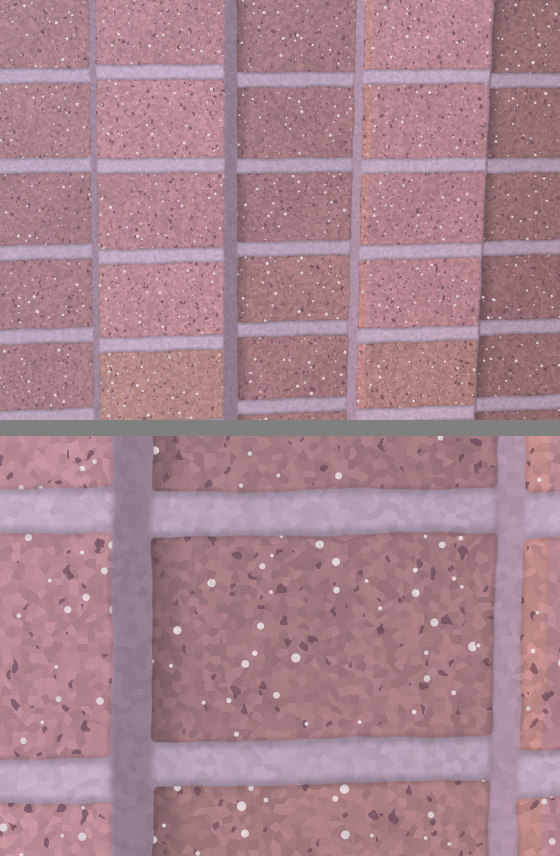
Top: the whole. Bottom: its middle third, enlarged.
Give the GLSL for this texture, as a Shadertoy shader.

```glsl
// Speckled pink brick wall: five stacked columns, alternately recessed and raised, with lilac mortar.

const int COLUMNS = 5;
// Edges of each column: left and right at the top, left and right at the bottom.
const vec4 EDGES[COLUMNS] = vec4[COLUMNS](
    vec4(-0.300, 0.212, -0.300, 0.224),
    vec4( 0.226, 0.535,  0.238, 0.532),
    vec4( 0.564, 0.849,  0.566, 0.824),
    vec4( 0.869, 1.174,  0.847, 1.128),
    vec4( 1.177, 1.700,  1.131, 1.700));
// Course height, brick brightness, brightness of the upright joint on the right.
const vec3 COURSES[COLUMNS] = vec3[COLUMNS](
    vec3(0.210, 0.92, 0.90),
    vec3(0.219, 1.00, 0.83),
    vec3(0.201, 0.89, 1.00),
    vec3(0.208, 1.00, 0.75),
    vec3(0.199, 0.81, 0.75));

const float JOINT_LEVEL = 0.394;   // height of the shared joint, from the top
const float SHRINK = 0.0035;       // courses get shorter downwards
const float TILT = 0.04;           // joints rise to the right, more so low down
const float JOINT_HALF = 0.0178;
const float CORNER = 0.004;
const float SIDE_WIDTH = 0.019;
const float WOBBLE = 0.0016;
const float GRAIN_SCALE = 150.0;
const vec2 CHIP_SCALE = vec2(42.0);
const vec2 PIT_SCALE = vec2(66.0, 50.0);

const vec3 BRICK = vec3(0.715, 0.520, 0.555);
const vec3 WARM_BRICK = vec3(0.690, 0.515, 0.500);
const vec3 SIDE_FACE = vec3(0.750, 0.535, 0.530);
const vec3 BED_MORTAR = vec3(0.725, 0.625, 0.705);
const vec3 UPRIGHT_MORTAR = vec3(0.680, 0.560, 0.640);
const vec3 CHIP = vec3(0.890, 0.840, 0.850);
const vec3 PIT = vec3(0.400, 0.270, 0.330);
const vec3 HAZE = vec3(0.025, 0.045, 0.060);

float hash(vec2 p) {
    return fract(sin(dot(p, vec2(127.1, 311.7))) * 43758.55);
}

// Distance to the nearest scattered point, and that point's random number.
vec2 cellular(vec2 p) {
    vec2 cell = floor(p), nearest = vec2(9.0, 0.0);
    for (int j = -1; j <= 1; j++)
    for (int i = -1; i <= 1; i++) {
        vec2 id = cell + vec2(i, j);
        vec2 point = id + vec2(hash(id), hash(id + 37.3));
        float dist = length(p - point);
        if (dist < nearest.x) nearest = vec2(dist, hash(id + 71.9));
    }
    return nearest;
}

// Soft uneven bands from layered sines, about -1 to 1.
float waves(vec2 p) {
    return 0.5 * sin(p.x + 1.7 * sin(p.y * 0.8))
         + 0.3 * sin(p.y * 2.3 + p.x * 1.4)
         + 0.2 * sin(p.x * 4.1 - p.y * 3.3);
}

// Coverage of round specks; only random numbers above the threshold get one.
float specks(vec2 p, vec2 scale, float threshold, vec2 radii, float pixel) {
    vec2 c = cellular(p * scale);
    float size = (c.y - threshold) / (1.0 - threshold);
    float radius = mix(radii.x, radii.y, size * size);
    float soft = pixel * scale.y * 0.7;
    return step(threshold, c.y) * (1.0 - smoothstep(radius - soft, radius + soft, c.x));
}

void mainImage(out vec4 fragColor, in vec2 fragCoord) {
    float pixel = 1.0 / iResolution.y;
    vec2 p = vec2(fragCoord.x, iResolution.y - fragCoord.y) * pixel;
    vec2 rough = p + WOBBLE * vec2(waves(p.yx * 45.0), waves(p * 38.0 + 5.0));

    // Surface grain shared by brick and mortar
    vec2 fine = cellular(p * GRAIN_SCALE);
    float grain = fine.y - 0.5;
    vec2 bent = p + 0.003 * vec2(waves(p * 210.0), waves(p.yx * 190.0));
    float pits = specks(bent, PIT_SCALE, 0.45, vec2(0.08, 0.24), pixel);
    float chips = specks(p, CHIP_SCALE, 0.55, vec2(0.06, 0.16), pixel);

    vec3 color = UPRIGHT_MORTAR;
    for (int i = 0; i < COLUMNS; i++) {
        vec2 edge = mix(EDGES[i].xy, EDGES[i].zw, p.y);
        vec3 course = COURSES[i];
        bool raised = i % 2 == 1;
        float middle = clamp(0.5 * (edge.x + edge.y), 0.1, 1.24);
        float fromLeft = rough.x - edge.x;

        // Course number from the shrinking course heights
        float drop = rough.y - JOINT_LEVEL + TILT * (p.x - middle) * p.y;
        float m = (course.x - sqrt(course.x * course.x - 4.0 * SHRINK * drop)) / (2.0 * SHRINK);
        float toJoint = abs(m - round(m)) * (course.x - 2.0 * SHRINK * m);
        float row = floor(m);
        float tone = hash(vec2(row, float(i) * 3.0)) - 0.5;

        // Rounded brick distance
        float across = max(-fromLeft, rough.x - edge.y);
        vec2 q = vec2(across, JOINT_HALF - toJoint) + CORNER;
        float dist = length(max(q, 0.0)) + min(max(q.x, q.y), 0.0) - CORNER;

        // Mortar: upright joint on the right, bed joints inside the column
        float past = smoothstep(-0.003, 0.003, rough.x - edge.y);
        color = mix(color, UPRIGHT_MORTAR * course.z, past);
        vec3 bed = BED_MORTAR * mix(0.86, 1.04, smoothstep(0.0, 0.009, dist));
        bed *= mix(1.0, course.y, 0.45);
        color = mix(color, bed, 1.0 - smoothstep(-0.006, 0.003, across));

        // Brick face with tone, warm low courses, side face and cast shade
        float warm = (raised ? smoothstep(1.0, 2.0, row) : 0.25) + 0.3 * tone;
        vec3 face = mix(BRICK, WARM_BRICK, clamp(warm, 0.0, 1.0));
        face *= course.y * (1.0 + 0.06 * tone + 0.025 * waves(p * 17.0 + row));
        if (i == 3) face = mix(SIDE_FACE, face, smoothstep(-0.002, 0.002, fromLeft - SIDE_WIDTH));
        if (!raised && i > 0) face *= mix(0.80, 1.0, smoothstep(0.0, 0.035, fromLeft));
        face *= 1.0 + 0.07 * grain;
        face = mix(face, PIT, 0.68 * pits);
        face = mix(face, CHIP, 0.9 * chips);
        face *= mix(0.90, 1.0, smoothstep(0.0, 0.005, -dist));
        color = mix(color, face, 1.0 - smoothstep(-pixel, pixel, dist));
    }

    // Sandy grain and cool light from the upper left
    color *= 1.0 + 0.09 * grain;
    float light = clamp(1.0 - 0.6 * p.x - 0.4 * p.y, 0.0, 1.0);
    color += HAZE * light;
    fragColor = vec4(clamp(color, 0.0, 1.0), 1.0);
}
```
